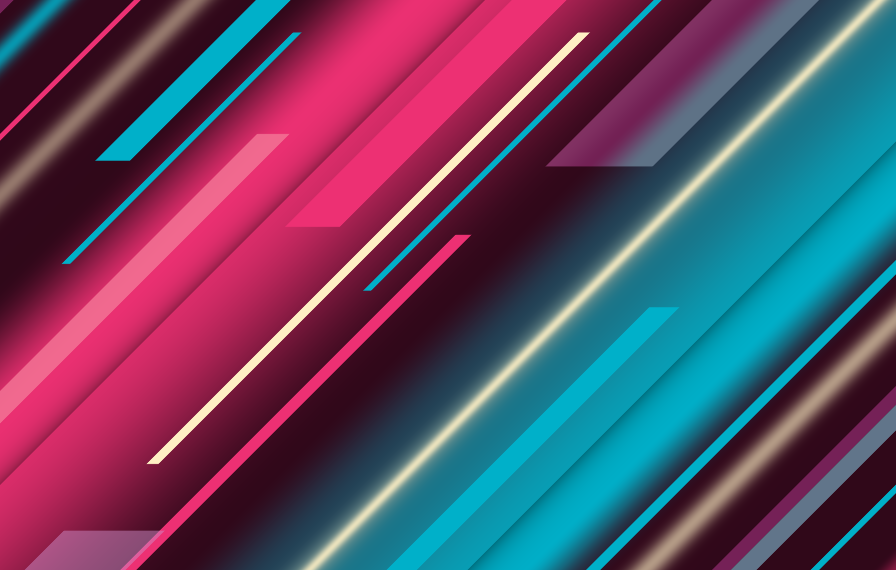
Write a WebGL 1 fragment shader that draws this background.

```glsl
precision mediump float;
uniform vec2 u_resolution;

const vec3 PLUM = vec3(0.19, 0.03, 0.10);
const vec3 PINK = vec3(0.93, 0.19, 0.45);
const vec3 CYAN = vec3(0.0, 0.69, 0.79);
const vec3 NAVY = vec3(0.13, 0.26, 0.34);
const vec3 CREAM = vec3(1.0, 0.94, 0.77);
const vec3 PURPLE = vec3(0.46, 0.13, 0.34);
const vec3 SLATE = vec3(0.38, 0.46, 0.54);

// Soft-edged coverage of the interval [lo, hi]
float span(float v, float lo, float hi) {
  float aa = 0.75 / u_resolution.y;
  return smoothstep(lo - aa, lo + aa, v) * (1.0 - smoothstep(hi - aa, hi + aa, v));
}

// Slanted bar: p.x is the diagonal, p.y the depth below the top edge
float bar(vec2 p, vec2 across, vec2 depth) {
  return span(p.x, across.x, across.y) * span(p.y, depth.x, depth.y);
}

// Bell-shaped light around a diagonal
float glow(float d, float center, float width) {
  float t = (d - center) / width;
  return exp(-t * t);
}

// Broad colour panels divided by two shaded folds
vec3 panels(float d) {
  vec3 left = mix(PLUM, PINK, smoothstep(0.50, 0.74, d));
  left *= 1.0 - 0.38 * exp(-max(0.851 - d, 0.0) / 0.03);

  vec3 middle = mix(PINK * 0.94, PLUM, smoothstep(0.80, 1.32, d));
  middle = mix(middle, NAVY, smoothstep(1.31, 1.49, d));
  middle = mix(middle, vec3(0.10, 0.45, 0.53), smoothstep(1.48, 1.61, d));
  middle = mix(middle, vec3(0.03, 0.62, 0.71), smoothstep(1.58, 1.84, d));

  vec3 right = mix(CYAN, NAVY, smoothstep(1.92, 2.02, d));
  right = mix(right, PLUM, smoothstep(1.98, 2.08, d));
  right *= 1.0 - 0.36 * exp(-max(d - 1.82, 0.0) / 0.03);

  vec3 col = mix(left, middle, span(d, 0.851, 4.0));
  return mix(col, right, span(d, 1.82, 4.0));
}

void main() {
  vec2 uv = gl_FragCoord.xy / u_resolution.y;
  float y = 1.0 - uv.y;
  float d = uv.x + y;
  vec2 p = vec2(d, y);
  vec3 col = panels(d);

  // Glowing beams
  col = mix(col, CYAN, 0.85 * glow(d, 0.100, 0.026));
  col = mix(col, CREAM, 0.48 * glow(d, 0.343, 0.030));
  col = mix(col, CREAM, 0.35 * glow(d, 1.543, 0.036));
  col = mix(col, CREAM, 0.85 * glow(d, 1.543, 0.013));
  col = mix(col, CREAM, 0.63 * glow(d, 2.133, 0.030));

  // Full-length stripes
  col = mix(col, PURPLE, span(d, -1.0, 0.024));
  col = mix(col, PINK, span(d, 0.235, 0.247));
  col = mix(col, CYAN, span(d, 2.028, 2.053));
  col = mix(col, PURPLE, span(d, 2.249, 2.282));
  col = mix(col, SLATE, span(d, 2.282, 2.327));
  col = mix(col, CYAN, span(d, 2.422, 2.437));
  col = mix(col, PINK, 0.5 * smoothstep(2.53, 2.58, d));

  // Cut bars, upper left
  col = mix(col, CYAN, bar(p, vec2(0.449, 0.510), vec2(-1.0, 0.282)));
  col = mix(col, CYAN, bar(p, vec2(0.571, 0.586), vec2(0.057, 0.463)));
  col = mix(col, vec3(0.95, 0.45, 0.58), 0.85 * bar(p, vec2(0.686, 0.743), vec2(0.235, 2.0)));

  // Cut bars, centre
  col = mix(col, PINK, bar(p, vec2(0.898, 0.994), vec2(-1.0, 0.398)));
  col = mix(col, CREAM, bar(p, vec2(1.071, 1.092), vec2(0.057, 0.814)));
  col = mix(col, CYAN, bar(p, vec2(1.147, 1.161), vec2(-1.0, 0.510)));
  col = mix(col, PINK, bar(p, vec2(1.211, 1.239), vec2(0.412, 2.0)));
  col = mix(col, CYAN, bar(p, vec2(1.678, 1.731), vec2(0.539, 2.0)));

  // Translucent blocks
  vec3 veil = mix(vec3(0.52, 0.20, 0.40), PURPLE, smoothstep(1.25, 1.33, d));
  veil = mix(veil, SLATE, smoothstep(1.32, 1.41, d));
  col = mix(col, veil, 0.95 * bar(p, vec2(1.249, 1.437), vec2(-1.0, 0.292)));
  col = mix(col, vec3(0.80, 0.55, 0.78), 0.5 * bar(p, vec2(1.043, 1.220), vec2(0.931, 2.0)));

  gl_FragColor = vec4(col, 1.0);
}
```
